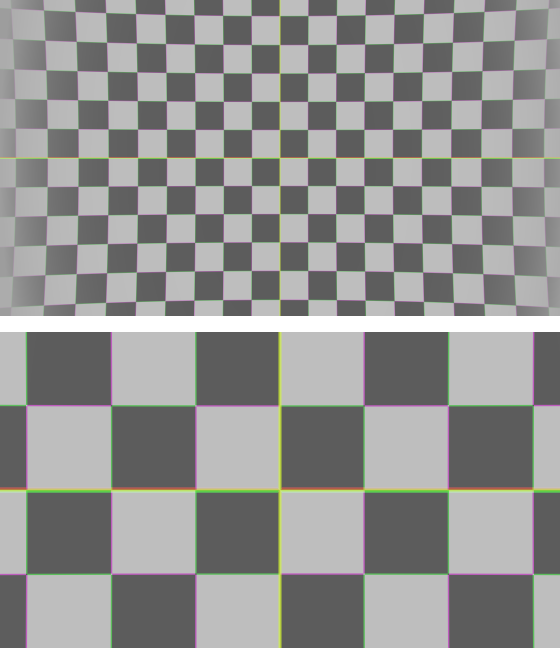
Top, the full canvas; bottom, a detail of the centre.
Give the GLSL for this pattern, as a Shadertoy shader.

```glsl
// Smoothed checkerboard: 0 on dark cells, 1 on light ones
float checker(vec2 cell, float pixel) {
    vec2 wave = clamp(sin(3.14159 * cell) / (1.5708 * pixel), -1.0, 1.0);
    return 0.5 - 0.5 * wave.x * wave.y;
}

float stripe(float offset, float halfWidth, float pixel) {
    return clamp((halfWidth - abs(offset)) / pixel + 0.5, 0.0, 1.0);
}

void mainImage(out vec4 fragColor, in vec2 fragCoord) {
    vec2 p = (fragCoord - 0.5 * iResolution.xy) / iResolution.x;
    float pixel = 1.0 / iResolution.x;

    // Pincushion lens over square cells
    vec2 cell = 20.0 * p * (1.0 - 0.206 * dot(p, p));

    // Green shrinks inward, red and blue spread outward
    vec2 fringe = 0.008 * clamp(20.0 * cell, -1.0, 1.0);
    float green = checker(cell + fringe, 20.0 * pixel);
    float redBlue = checker(cell - fringe, 20.0 * pixel);
    vec3 color = mix(vec3(0.36), vec3(0.745), vec3(redBlue, green, redBlue));

    // Haze toward the sides, a little stronger on the left
    float r = length(vec2(2.0 * p.x - 0.02, p.y));
    float haze = min(0.08 * r * r + 0.68 * pow(r, 6.0), 0.85);
    color = mix(color, vec3(0.66), haze);

    // Centre axes, with red and green split across the horizontal one
    float vertical = stripe(p.x, 0.0009, pixel);
    float redLine = max(vertical, stripe(p.y - 0.0007, 0.0009, pixel));
    float greenLine = max(vertical, stripe(p.y + 0.0007, 0.0009, pixel));
    float blueLine = max(vertical, stripe(p.y, 0.0009, pixel));
    color = mix(color, vec3(0.82, 0.92, 0.1), vec3(redLine, greenLine, blueLine) * vec3(0.75, 0.8, 0.5));

    fragColor = vec4(color, 1.0);
}
```
